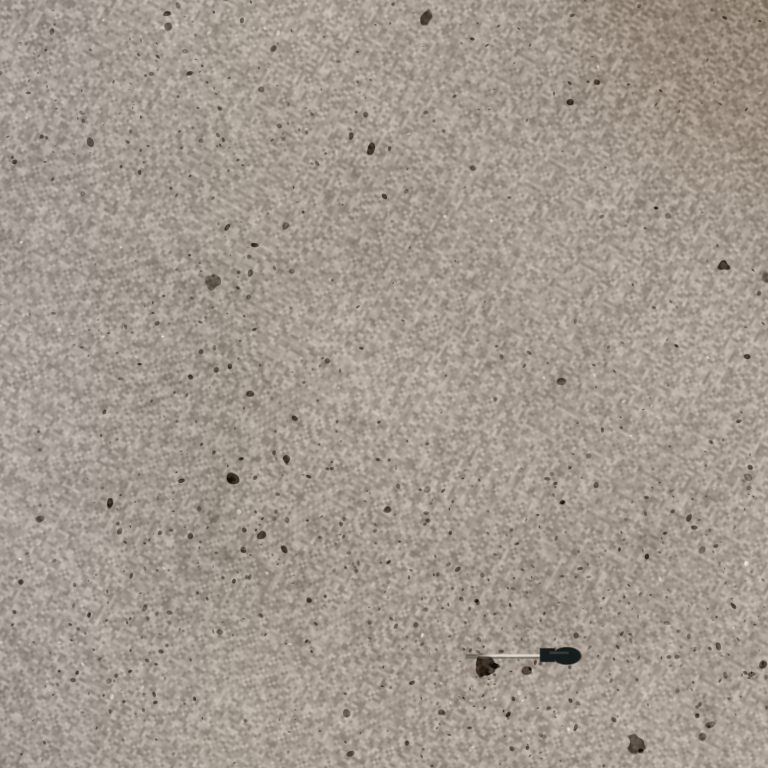
Give the GLSL for this texture, as a Shadertoy shader.

```glsl
// Weathered grey-beige concrete with fine grain, scattered pits and a small screwdriver.

float hash(vec2 p) {
    return fract(sin(dot(p, vec2(127.1, 311.7))) * 43758.5453);
}

float noise(vec2 p) {
    vec2 i = floor(p), f = fract(p);
    f = f * f * (3.0 - 2.0 * f);
    return mix(mix(hash(i), hash(i + vec2(1, 0)), f.x),
               mix(hash(i + vec2(0, 1)), hash(i + vec2(1, 1)), f.x), f.y);
}

mat2 rotate(float a) {
    return mat2(cos(a), sin(a), -sin(a), cos(a));
}

// Pits crowd the lower part and the upper left
float pitDensity(vec2 p) {
    vec2 toPatch = p - vec2(0.28, 0.8);
    float crowd = 0.2 + 0.9 * smoothstep(0.52, 0.2, p.y) + 0.9 * exp(-18.0 * dot(toPatch, toPatch));
    return crowd * (0.25 + 1.5 * smoothstep(0.25, 0.75, noise(p * 7.0 + 4.0)));
}

// Scattered ragged ovals, one candidate per cell; soft is the edge width on the canvas
float pits(vec2 p, float cells, float chance, float soft, float seed) {
    vec2 q = rotate(0.4 + seed) * p * cells;
    float cover = 0.0;
    for (int j = -1; j <= 1; j++) {
        for (int i = -1; i <= 1; i++) {
            vec2 id = floor(q) + vec2(i, j);
            vec2 key = id + seed * 17.0;
            vec2 center = id + vec2(hash(key + 3.1), hash(key + 7.7));
            vec2 place = center * rotate(0.4 + seed) / cells;
            float present = step(hash(key + 11.3), chance * pitDensity(place));
            vec2 d = rotate(6.28 * hash(key + 19.9)) * (q - center);
            d.y *= 1.0 + 0.9 * hash(key + 23.5);
            float size = mix(0.13, 0.28, pow(hash(key + 29.3), 2.0));
            float ragged = size * (0.55 + 0.9 * noise(p * 120.0 + seed));
            float edge = soft * cells;
            float strength = 0.5 + 0.5 * hash(key + 31.7);
            cover = max(cover, present * strength * smoothstep(edge, -edge, length(d) - ragged));
        }
    }
    return cover;
}

float bar(vec2 p, vec2 center, vec2 halfSize, float soft) {
    vec2 d = abs(p - center) - halfSize;
    return smoothstep(soft, -soft, max(d.x, d.y));
}

void mainImage(out vec4 fragColor, in vec2 fragCoord) {
    vec2 p = fragCoord / iResolution.xy;
    float soft = max(0.0014, 0.7 / iResolution.y);

    // Broad stains: cooler to the left, browner toward the upper right
    vec3 color = vec3(0.652, 0.612, 0.570);
    color += vec3(-0.008, 0.0, 0.012) * smoothstep(0.5, 0.0, p.x);
    color -= vec3(0.07, 0.085, 0.1) * smoothstep(0.4, 0.0, length(p - 1.0));
    color += 0.045 * (noise(p * 4.0 + 9.0) - 0.5) + 0.03 * (noise(p * 14.0) - 0.5);

    // Sandy grain
    float grain = 0.21 * (noise(rotate(0.5) * p * 250.0) - 0.5);
    grain += 0.09 * (noise(rotate(1.1) * p * 135.0 + 40.0) - 0.5);
    color += grain;

    // Faint smudges and one curved scuff
    color -= 0.08 * pits(p, 15.0, 0.08, 0.012, 5.0);
    float along = clamp((p.x - 0.34) / 0.08, 0.0, 1.0);
    float scuff = length(p - vec2(0.34 + 0.08 * along, 0.525 - 0.095 * sqrt(along)));
    color -= 0.09 * smoothstep(0.018, 0.0, scuff) * noise(p * 45.0);

    // Pits from pinholes to larger broken hollows
    color -= 0.30 * pits(p, 88.0, 0.12, soft, 1.0);
    color -= 0.38 * pits(p, 46.0, 0.07, soft, 2.0);
    color -= 0.46 * pits(p, 19.0, 0.035, soft * 1.4, 3.0);

    // Sparse pale chips
    color += 0.2 * pits(p, 80.0, 0.006, soft, 4.0);

    // Screwdriver: shadow, steel shaft with a dark tip, black handle
    color = mix(color, vec3(0.36, 0.33, 0.30), 0.7 * bar(p, vec2(0.657, 0.1435), vec2(0.05, 0.001), soft));
    vec3 steel = mix(vec3(0.40, 0.38, 0.36), vec3(0.86, 0.84, 0.81), smoothstep(0.615, 0.645, p.x));
    color = mix(color, steel, bar(p, vec2(0.657, 0.1465), vec2(0.05, 0.0016), soft));
    float oval = length((p - vec2(0.738, 0.146)) / vec2(0.019, 0.0115)) - 1.0;
    float handle = max(bar(p, vec2(0.713, 0.147), vec2(0.010, 0.009), soft),
                       smoothstep(0.12, -0.12, oval));
    vec3 rubber = vec3(0.09, 0.11, 0.11) + 0.16 * bar(p, vec2(0.728, 0.150), vec2(0.012, 0.0012), 0.002);
    color = mix(color, rubber, handle);

    fragColor = vec4(clamp(color, 0.06, 1.0), 1.0);
}
```
